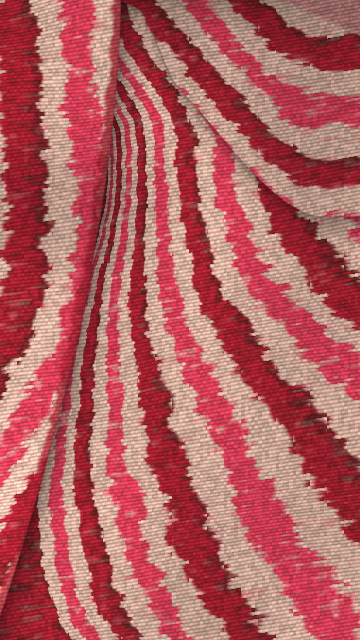
Give the GLSL for this texture, as a Shadertoy shader.

```glsl
// Draped woven cloth with ragged crimson and pink stripes fanning over three folds.

const vec2 CANVAS = vec2(4.32, 7.68);   // canvas size in cloth units
const vec3 LINEN = vec3(0.87, 0.71, 0.64);
const vec3 CRIMSON = vec3(0.67, 0.13, 0.19);
const vec3 PINK = vec3(0.87, 0.25, 0.35);
const vec3 UMBER = vec3(0.32, 0.13, 0.12);
const float TAU = 6.2831853;

float hash(vec2 p) {
    vec3 q = fract(vec3(p.xyx) * 0.1031);
    q += dot(q, q.yzx + 33.33);
    return fract((q.x + q.y) * q.z);
}

float noise(vec2 p) {
    vec2 i = floor(p), f = fract(p);
    f = f * f * (3.0 - 2.0 * f);
    return mix(mix(hash(i), hash(i + vec2(1, 0)), f.x),
               mix(hash(i + vec2(0, 1)), hash(i + vec2(1, 1)), f.x), f.y);
}

// Zero below the origin, then a straight slope, with a rounded bend
float softRamp(float x, float bend) {
    return bend * log(1.0 + exp(x / bend));
}

// Stripe phases: even integers are crimson centres, odd ones pink
float mainPhase(vec2 p) {
    float axis = 1.4 + 0.82 * smoothstep(0.0, 1.7, p.y) + 0.83 * softRamp(p.y - 3.45, 0.5);
    float spacing = 0.36 + 1.5 * smoothstep(2.0, 8.0, p.y);
    float fan = 0.32;
    return log(max(1.0 + fan * (p.x - axis) / spacing, 0.15)) / fan;
}

float leftPhase(vec2 p) {
    float axis = 0.18 + 0.06 * p.y - 0.7 * softRamp(p.y - 3.7, 0.4);
    return (p.x - axis) / 0.75;
}

float upperCurve(float x) {
    return 2.05 * smoothstep(1.3, 3.9, x);
}

// Thread coordinates: x along the weft, y counts rows
vec2 threadCoord(vec2 p) {
    float sag = 0.16 * p.x + 0.12 * noise(p * 0.9);
    return vec2(p.x / 0.062, (p.y + sag) / 0.043);
}

// Brightness of the interlaced threads
float weave(vec2 t) {
    float row = floor(t.y);
    float ridge = 0.5 - 0.5 * cos(TAU * t.y);
    float knot = 0.5 + 0.5 * cos(TAU * (t.x + 0.5 * mod(row, 2.0)));
    float grain = hash(vec2(floor(t.x * 1.5), row));
    return 0.70 + 0.17 * ridge + 0.11 * knot * ridge + 0.20 * grain;
}

// Dyed stripes whose edges slip from one weft row to the next
vec3 stripedCloth(float phase, vec2 p, vec2 t) {
    float row = floor(t.y);
    float slip = noise(vec2(t.x * 0.25, row * 0.45)) - 0.5;
    float fray = hash(vec2(floor(t.x * 0.3), row)) - 0.5;
    float drift = noise(p * 2.3 + 7.0) - 0.5;
    phase += 0.20 * slip + 0.11 * fray + 0.16 * drift;

    float index = floor(phase + 0.5);
    float offset = phase - index;
    float crimson = 1.0 - step(0.5, mod(index, 2.0));
    float halfWidth = mix(0.24, 0.29, crimson) + 0.09 * (noise(p * 1.7 + index * 5.0) - 0.5);
    float cover = 1.0 - smoothstep(-0.04, 0.04, abs(offset) - halfWidth);

    // Streaks of bare, dark and stray thread
    float streak = noise(vec2(t.x * 0.4, t.y * 0.9) + 31.0);
    float bare = smoothstep(0.68, 0.95, streak) * mix(0.6, 0.25, crimson);
    float umber = smoothstep(0.06, 0.30, offset + 0.35 * (streak - 0.5)) * 0.65
                + 0.30 * smoothstep(0.6, 0.9, noise(t * vec2(0.5, 0.8) + 80.0));
    vec3 dye = mix(PINK, mix(CRIMSON, UMBER, min(umber, 0.8)), crimson);
    float stray = 0.45 * smoothstep(0.72, 0.92, noise(t * vec2(0.22, 0.7) + 50.0));
    vec3 ground = mix(LINEN, PINK, stray * smoothstep(0.5, 0.25, abs(offset)));
    return mix(ground, dye, cover * (1.0 - bare));
}

void mainImage(out vec4 fragColor, in vec2 fragCoord) {
    vec2 p = fragCoord / iResolution.xy * CANVAS;
    p.y = CANVAS.y - p.y;   // depth below the top edge
    float aa = CANVAS.x / iResolution.x;
    vec2 t = threadCoord(p);

    // Signed distances past the two fold edges
    float curve = upperCurve(p.x);
    float upperEdge = curve + 0.55 * smoothstep(1.65, 2.15, p.x) - p.y;
    float leftEdge = 1.45 - 1.45 * pow(p.y / 7.4, 1.7) - p.x;
    float upper = smoothstep(-aa, aa, upperEdge);
    float left = smoothstep(-aa, aa, leftEdge);

    // Main panel, darker where it dips under the folds
    vec3 color = stripedCloth(mainPhase(p), p, t);
    color *= 1.0 - 0.38 * exp(-max(-upperEdge, 0.0) / 0.14);
    color *= 1.0 - 0.42 * exp(-max(-leftEdge, 0.0) / 0.16);

    // Upper right panel
    vec3 upperCloth = stripedCloth((curve - p.y) / 0.7, p + 9.0, t);
    upperCloth *= 0.92 - 0.25 * exp(-p.y / 0.4);
    color = mix(color, upperCloth, upper);

    // Left panel with a crimson hem
    vec3 leftCloth = stripedCloth(leftPhase(p), p + 17.0, t);
    float hem = 1.0 - smoothstep(0.07, 0.13, leftEdge + 0.08 * (noise(t * vec2(0.2, 0.5)) - 0.5));
    leftCloth = mix(leftCloth, CRIMSON, 0.75 * hem);
    leftCloth *= 1.0 + 0.12 * smoothstep(3.0, 6.0, p.y) - 0.2 * exp(-max(leftEdge, 0.0) / 0.06);
    color = mix(color, leftCloth, left);

    // Plain backing in the top corner, then threads and uneven light
    float corner = smoothstep(-0.04, 0.04, 0.45 * (p.x - 3.4) - p.y);
    color = mix(color, vec3(0.62, 0.42, 0.41), corner);
    color *= weave(t) * (0.91 + 0.18 * noise(p * 0.8 + 3.0));
    fragColor = vec4(clamp(color, 0.0, 1.0), 1.0);
}
```
